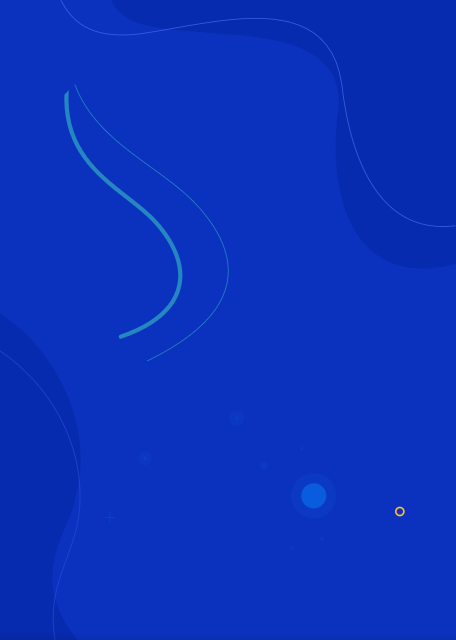
Give the GLSL for this background, as a WebGL 2 fragment shader.

```glsl
#version 300 es
precision highp float;
// Deep blue backdrop with two darker corner waves, flowing outline curves,
// a teal double swoosh and a few faint dots. Every wave is a chain of cubic
// Beziers: nearest distance gives strokes, ray parity gives the filled side.
uniform vec2 u_resolution;
out vec4 fragColor;

const vec2 START = vec2(1e4, 1.0); // far away, outside
float unitsPerPixel;

// Extends a path by one cubic: x keeps the distance, y flips per ray crossing.
vec2 cubic(vec2 path, vec2 p, vec2 a, vec2 b, vec2 c, vec2 d) {
  vec2 last = a;
  for (int i = 1; i <= 24; i++) {
    float t = float(i) / 24.0;
    vec2 mid = mix(b, c, t);
    vec2 left = mix(mix(a, b, t), mid, t);
    vec2 right = mix(mid, mix(c, d, t), t);
    vec2 next = mix(left, right, t);
    vec2 e = next - last, w = p - last;
    path.x = min(path.x, length(w - e * clamp(dot(w, e) / dot(e, e), 0.0, 1.0)));
    if ((last.y > p.y) != (next.y > p.y) && w.x < e.x * w.y / e.y) path.y = -path.y;
    last = next;
  }
  return path;
}

// Antialiased coverage of a signed distance.
float cover(float d) {
  return clamp(0.5 - d / unitsPerPixel, 0.0, 1.0);
}

void main() {
  // Canvas space: 768 units tall, 546 wide, y pointing down.
  unitsPerPixel = 768.0 / u_resolution.y;
  vec2 p = gl_FragCoord.xy * unitsPerPixel;
  p.y = 768.0 - p.y;

  vec3 deepBlue = vec3(0.027, 0.168, 0.686);
  vec3 color = vec3(0.045, 0.196, 0.747);

  // Upper right wave, closed beyond the right edge.
  vec2 wave = cubic(START, p, vec2(133, 0), vec2(150, 38), vec2(205, 34), vec2(255, 40));
  wave = cubic(wave, p, vec2(255, 40), vec2(335, 44), vec2(412, 56), vec2(406, 130));
  wave = cubic(wave, p, vec2(406, 130), vec2(392, 225), vec2(418, 350), vec2(546, 317));
  wave = cubic(wave, p, vec2(546, 317), vec2(600, 300), vec2(620, 100), vec2(620, -1));
  color = mix(color, deepBlue, cover(wave.x * wave.y));

  // Lower left wave.
  wave = cubic(START, p, vec2(0, 376), vec2(75, 425), vec2(112, 520), vec2(91, 595));
  wave = cubic(wave, p, vec2(91, 595), vec2(84, 640), vec2(30, 690), vec2(93, 768));
  color = mix(color, deepBlue, cover(wave.x * wave.y));

  // Hairlines following the two waves.
  vec2 line = cubic(START, p, vec2(73, 0), vec2(92, 38), vec2(125, 45), vec2(165, 41));
  line = cubic(line, p, vec2(165, 41), vec2(255, 29), vec2(392, -17), vec2(410, 100));
  line = cubic(line, p, vec2(410, 100), vec2(420, 190), vec2(455, 282), vec2(546, 271));
  color = mix(color, vec3(0.24, 0.37, 0.90), 0.9 * cover(line.x - 0.5));

  line = cubic(START, p, vec2(0, 421), vec2(60, 462), vec2(98, 530), vec2(96, 600));
  line = cubic(line, p, vec2(96, 600), vec2(95, 665), vec2(54, 695), vec2(66, 768));
  color = mix(color, vec3(0.15, 0.28, 0.84), 0.8 * cover(line.x - 0.5));

  // Teal swoosh: a thick stroke with a slanted top, and a thin companion.
  vec3 teal = vec3(0.14, 0.53, 0.76);
  line = cubic(START, p, vec2(80, 108), vec2(74, 202), vec2(152, 227), vec2(188, 268));
  line = cubic(line, p, vec2(188, 268), vec2(232, 318), vec2(230, 375), vec2(145, 404));
  color = mix(color, teal, cover(max(line.x - 2.5, (191.0 - p.x - p.y) * 0.7071)));

  line = cubic(START, p, vec2(90, 102), vec2(117, 173), vec2(195, 200), vec2(238, 248));
  line = cubic(line, p, vec2(238, 248), vec2(290, 306), vec2(298, 374), vec2(177, 433));
  color = mix(color, teal, 0.9 * cover(line.x - 0.5));

  // Faint dots (x, y, radius), each with a slightly brighter core.
  vec3 dots[6] = vec3[6](vec3(284, 502, 9), vec3(174, 550, 8), vec3(317, 559, 5),
                         vec3(362, 538, 2), vec3(386, 647, 2.5), vec3(350, 658, 2));
  vec3 glow = vec3(0.04, 0.34, 0.85);
  for (int i = 0; i < 6; i++) {
    float r = length(p - dots[i].xy);
    color = mix(color, glow, 0.15 * cover(r - dots[i].z));
    color = mix(color, glow, 0.25 * cover(r - dots[i].z * 0.25));
  }

  // Faint plus sign.
  vec2 q = abs(p - vec2(132, 621));
  float plus = max(min(q.x, q.y) - 0.6, max(q.x, q.y) - 6.0);
  color = mix(color, glow, 0.4 * cover(plus));

  // Bright disc with its halo, then the amber ring.
  float disc = length(p - vec2(376.5, 595));
  color = mix(color, vec3(0.045, 0.225, 0.77), cover(disc - 27.0));
  color = mix(color, vec3(0.04, 0.36, 0.87), cover(disc - 15.0));
  float ring = abs(length(p - vec2(479.8, 613.8)) - 4.8) - 1.0;
  color = mix(color, vec3(1.0, 0.72, 0.25), cover(ring));

  // Slight shade along the bottom edge.
  color *= 1.0 - 0.06 * smoothstep(756.0, 768.0, p.y);
  fragColor = vec4(color, 1.0);
}
```
